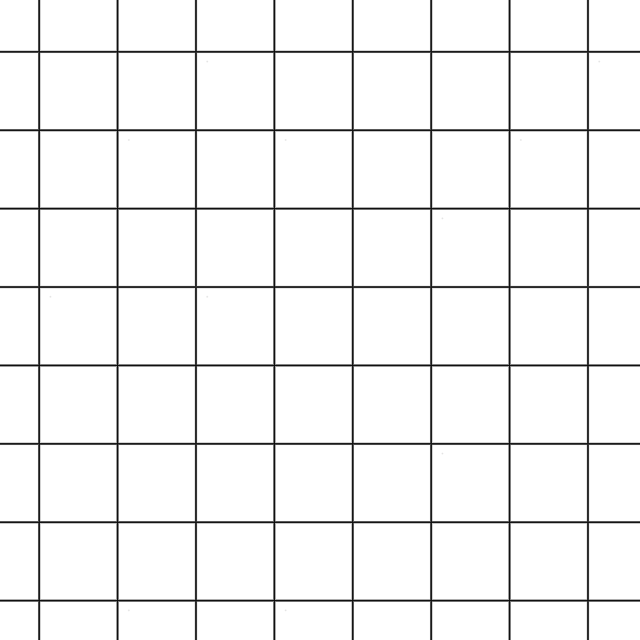
Give the GLSL for this pattern, as a WebGL 2 fragment shader.

```glsl
#version 300 es
precision highp float;
// Square grid of thin black lines on white, with a faint speck in some cells.

#define PITCH 0.1225
#define ORIGIN vec2(0.0612, 0.0615)
#define HALF_WIDTH 0.0015
#define EDGE_SOFTNESS 0.0013
#define SPECK_OFFSET vec2(0.0176, 0.1073)
#define SPECK_RADIUS 0.0012
#define SPECK_CHANCE 0.2
#define SPECK_STRENGTH 0.12
#define PAPER vec3(1.0)
#define INK vec3(0.06)

uniform vec2 u_resolution;
out vec4 fragColor;

float hash(vec2 p) {
    vec3 q = fract(p.xyx * vec3(0.1031, 0.1030, 0.0973));
    q += dot(q, q.yzx + 33.33);
    return fract((q.x + q.y) * q.z);
}

// Coverage of a shape of the given half width at distance d
float softFill(float d, float halfWidth, float softness) {
    return 1.0 - smoothstep(halfWidth - softness, halfWidth + softness, d);
}

void main() {
    vec2 uv = gl_FragCoord.xy / u_resolution;
    float pixel = 1.0 / min(u_resolution.x, u_resolution.y);
    float softness = max(EDGE_SOFTNESS, 0.7 * pixel);

    vec2 grid = (uv - ORIGIN) / PITCH;
    vec2 cell = floor(grid);
    vec2 local = fract(grid) * PITCH;

    // Lines: distance to the nearest vertical and horizontal
    vec2 toLine = min(local, PITCH - local);
    float lines = softFill(min(toLine.x, toLine.y), HALF_WIDTH, softness);

    // Wear: a pale speck near the upper left corner of random cells
    float hasSpeck = step(hash(cell + 17.0), SPECK_CHANCE);
    float speck = hasSpeck * SPECK_STRENGTH
        * softFill(length(local - SPECK_OFFSET), SPECK_RADIUS, softness);

    fragColor = vec4(mix(PAPER, INK, max(lines, speck)), 1.0);
}
```
